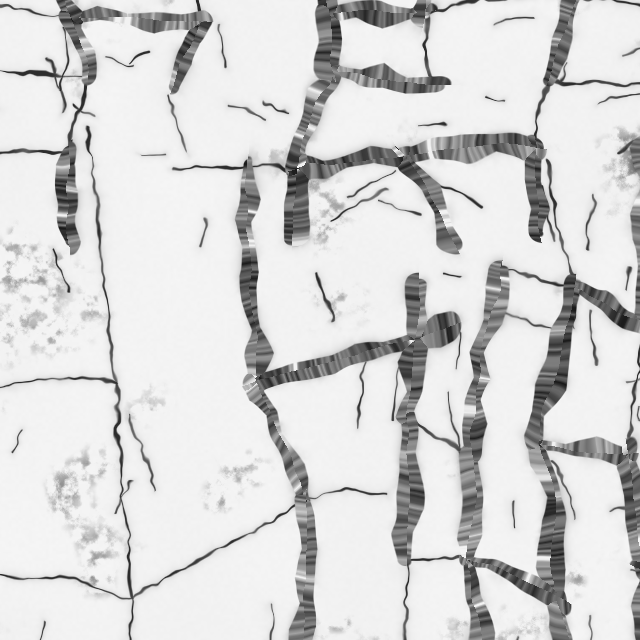
A WebGL 1 fragment shader for this texture map:

```glsl
precision highp float;
// Pale cracked plaster slabs with streaked grey gaps, jagged cracks and faint smudges.
uniform vec2 u_resolution;

float hash(vec2 p) {
  vec3 q = fract(p.xyx * vec3(0.1031, 0.103, 0.0973));
  q += dot(q, q.yzx + 33.33);
  return fract((q.x + q.y) * q.z);
}

float noise(vec2 p) {
  vec2 i = floor(p), f = fract(p);
  f *= f * (3.0 - 2.0 * f);
  return mix(mix(hash(i), hash(i + vec2(1, 0)), f.x),
             mix(hash(i + vec2(0, 1)), hash(i + 1.0), f.x), f.y);
}

float fbm(vec2 p) {
  float sum = 0.0, gain = 0.5;
  for (int k = 0; k < 5; k++) { sum += gain * noise(p); p = p * 2.03 + 7.1; gain *= 0.5; }
  return sum;
}

// Linear 1D noise: gives faceted outlines and streaks
float ripple(float x, float seed) {
  float i = floor(x);
  return mix(hash(vec2(i, seed)), hash(vec2(i + 1.0, seed)), fract(x));
}

// x: distance to the segment, y: position along it, z: signed side
vec3 segment(vec2 p, vec2 a, vec2 b) {
  vec2 dir = normalize(b - a), q = p - a;
  float along = dot(q, dir);
  return vec3(length(q - dir * clamp(along, 0.0, length(b - a))), along, dir.x * q.y - dir.y * q.x);
}

// 0: wide blocks on top, 1: tall columns at right, 2: large slabs
float zoneAt(vec2 p) { return p.y > 0.65 ? 0.0 : p.x > 0.61 ? 1.0 : 2.0; }

vec2 node(vec2 id, float zone, vec2 scale) {
  vec2 jitter = vec2(hash(id + zone * 31.0 + 3.0), hash(id + zone * 31.0 + 67.0)) - 0.5;
  return (id + 0.5 + jitter * (zone > 1.5 ? 0.62 : 0.4)) / scale;
}

// Thin stroke of uneven weight with a soft halo
float crackInk(float d, float along, float seed, float weight, float px) {
  float w = weight * (0.3 + 1.1 * ripple(along * 45.0, seed));
  float line = 1.0 - smoothstep(w - px, w + px, d);
  return line * (0.45 + 0.4 * ripple(along * 30.0, seed + 5.0)) + 0.13 * exp(-d * 230.0);
}

// Streaks run across a gap; each half has its own set
float streakTone(float along, float side, float seed) {
  float lane = seed + step(0.003 * (ripple(along * 30.0, seed) - 0.5), side) * 19.0;
  float s = along + side * 0.5 * (ripple(along * 14.0, lane) - 0.5);
  float fine = ripple(s * 260.0, lane + 2.0), broad = ripple(s * 48.0, lane + 4.0);
  float tone = 0.06 + 0.38 * fine + 0.36 * broad + 0.2 * (hash(vec2(seed, 8.0)) - 0.5);
  return clamp(tone + 0.4 * smoothstep(0.78, 1.0, broad), 0.1, 0.95);
}

void main() {
  vec2 p = gl_FragCoord.xy / u_resolution;
  float px = 0.9 / u_resolution.y;
  vec2 bent = p + 0.028 * (vec2(noise(p * 9.0), noise(p * 9.0 + 40.0)) - 0.5);
  bent += 0.008 * (vec2(noise(p * 31.0), noise(p * 31.0 + 80.0)) - 0.5);
  vec2 jagged = bent + 0.006 * (vec2(noise(p * 85.0), noise(p * 85.0 + 20.0)) - 0.5);

  float depth = -1.0, gapTone = 0.4, ink = 0.0;

  // Joint networks: each edge is an open gap, a crack or closed
  for (int z = 0; z < 3; z++) {
    float zone = float(z);
    vec2 scale = z == 0 ? vec2(5.2, 8.6) : z == 1 ? vec2(8.6, 4.6) : vec2(3.7, 3.5);
    vec2 cell = floor(bent * scale);
    for (int k = 0; k < 18; k++) {
      float n = float(k), upright = mod(n, 2.0), m = floor(n / 2.0);
      vec2 id = cell + vec2(mod(m, 3.0), floor(m / 3.0)) - 1.0;
      vec2 a = node(id, zone, scale);
      vec2 b = node(id + vec2(1.0 - upright, upright), zone, scale);
      vec2 mid = 0.5 * (a + b);
      if (zoneAt(mid) != zone) continue;
      float seed = floor(400.0 * hash(id + zone * 17.0 + upright * 53.0));
      float pick = hash(vec2(seed, 3.0 + zone));
      float open = z == 0 ? 0.5 : z == 1 ? mix(0.42, 0.82, upright)
                 : 0.65 * smoothstep(0.28, 0.5, mid.x);
      if (pick < open) {
        vec3 s = segment(bent, a, b);
        float half_w = 0.005 + 0.019 * ripple(s.y * 24.0, seed + step(0.0, s.z) * 11.0);
        float inside = half_w - s.x;
        if (inside > depth) { depth = inside; gapTone = streakTone(s.y, s.z, seed); }
      } else if (pick < open + (z == 2 ? 0.9 : 0.3)) {
        vec3 s = segment(jagged, a, b);
        ink = max(ink, crackInk(s.x, s.y, seed, z == 2 ? 0.0018 : 0.0026, px));
      }
    }
  }

  // Short scattered hairlines, mostly among the blocks and columns
  vec2 cell = floor(jagged * 10.0);
  for (int k = 0; k < 9; k++) {
    vec2 id = cell + vec2(mod(float(k), 3.0), floor(float(k) / 3.0)) - 1.0;
    vec2 c = (id + vec2(hash(id + 5.0), hash(id + 91.0))) / 10.0;
    float zone = zoneAt(c), seed = floor(300.0 * hash(id + 23.0));
    if (hash(id + 44.0) > (zone > 1.5 ? 0.14 : 0.68)) continue;
    float angle = 1.2 * (hash(id + 12.0) - 0.5) + 1.5708 * step(hash(id + 71.0), zone * 0.35 + 0.25);
    vec2 arm = vec2(cos(angle), sin(angle)) * (0.012 + 0.045 * hash(id + 38.0));
    vec3 s = segment(jagged, c - arm, c + arm);
    ink = max(ink, crackInk(s.x, s.y, seed, 0.0017, px) * 0.9);
  }

  // Pale surface, speckled smudges and soft dirt beside the gaps
  float tone = 0.952 + 0.014 * (noise(p * 7.0) - 0.5) + 0.01 * (noise(p * 190.0) - 0.5);
  float smudge = smoothstep(0.58, 0.8, fbm(p * 8.0 + 13.0)) * smoothstep(0.42, 0.75, fbm(p * 75.0));
  tone -= 0.38 * smudge;
  tone -= 0.16 * exp(min(depth, 0.0) * 170.0) * smoothstep(0.35, 0.7, fbm(p * 22.0));
  tone *= 1.0 - min(ink, 0.82);
  tone = mix(tone, gapTone, smoothstep(-px, px, depth));
  gl_FragColor = vec4(vec3(tone), 1.0);
}
```
